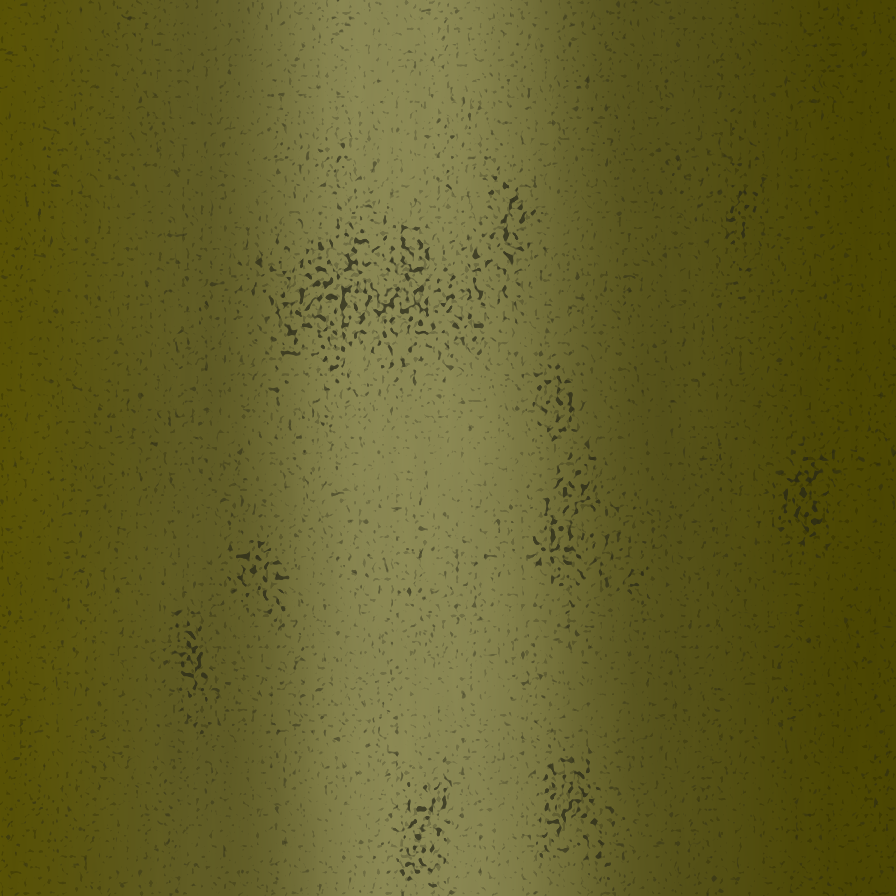
Give the GLSL for this texture, as a Shadertoy shader.

```glsl
// Brushed olive metal with a soft vertical sheen and clustered dark pitting.

const int PATCH_COUNT = 12;

// Pitted patches: centre xy, radii zw.
const vec4 PATCHES[PATCH_COUNT] = vec4[PATCH_COUNT](
    vec4(0.435, 0.690, 0.095, 0.085), vec4(0.510, 0.790, 0.018, 0.070),
    vec4(0.565, 0.755, 0.050, 0.070), vec4(0.345, 0.670, 0.060, 0.110),
    vec4(0.840, 0.745, 0.023, 0.085), vec4(0.895, 0.430, 0.030, 0.085),
    vec4(0.650, 0.410, 0.055, 0.075), vec4(0.213, 0.260, 0.018, 0.080),
    vec4(0.620, 0.545, 0.035, 0.045), vec4(0.310, 0.355, 0.055, 0.045),
    vec4(0.635, 0.100, 0.035, 0.060), vec4(0.475, 0.065, 0.025, 0.060));

vec2 gradientAt(vec2 cell) {
    vec3 p = fract(cell.xyx * vec3(0.1031, 0.1030, 0.0973));
    p += dot(p, p.yzx + 33.33);
    float angle = 6.2832 * fract((p.x + p.y) * p.z);
    return vec2(cos(angle), sin(angle));
}

// Gradient noise, roughly -0.7 to 0.7.
float gradientNoise(vec2 p) {
    vec2 i = floor(p), f = fract(p);
    vec2 u = f * f * f * (f * (f * 6.0 - 15.0) + 10.0);
    vec2 e = vec2(0.0, 1.0);
    float low = mix(dot(gradientAt(i), f),
                    dot(gradientAt(i + e.yx), f - e.yx), u.x);
    float high = mix(dot(gradientAt(i + e.xy), f - e.xy),
                     dot(gradientAt(i + e.yy), f - e.yy), u.x);
    return mix(low, high, u.y);
}

float fractalNoise(vec2 p, int octaves) {
    float sum = 0.0, amplitude = 1.0;
    for (int i = 0; i < octaves; i++) {
        sum += amplitude * gradientNoise(p);
        p = p * 2.03 + 17.3;
        amplitude *= 0.55;
    }
    return sum;
}

// Horizontal colour ramp; the bright band drifts right toward the bottom.
vec3 sheenColor(vec2 uv) {
    vec3 leftEdge = vec3(0.345, 0.320, 0.015);
    vec3 leftBody = vec3(0.375, 0.360, 0.145);
    vec3 highlight = vec3(0.540, 0.530, 0.322);
    vec3 rightBody = vec3(0.335, 0.320, 0.100);
    vec3 rightEdge = vec3(0.295, 0.275, 0.008);
    float x = uv.x - 0.035 * (0.5 - uv.y);
    vec3 color = mix(leftEdge, leftBody, smoothstep(-0.03, 0.25, uv.x));
    color = mix(color, highlight, smoothstep(0.23, 0.42, x));
    color = mix(color, rightBody, smoothstep(0.49, 0.75, x));
    return mix(color, rightEdge, smoothstep(0.72, 0.97, uv.x));
}

float patchDensity(vec2 uv) {
    float density = 0.0;
    for (int i = 0; i < PATCH_COUNT; i++) {
        vec2 d = (uv - PATCHES[i].xy) / PATCHES[i].zw;
        density = max(density, exp(-dot(d, d)));
    }
    return density;
}

// Coverage of small flecks; greater density lowers the cutoff.
float flecks(vec2 p, float density, float softness) {
    float cutoff = mix(0.49, 0.16, clamp(density, 0.0, 1.0));
    return smoothstep(cutoff - softness, cutoff + softness, gradientNoise(p));
}

void mainImage(out vec4 fragColor, in vec2 fragCoord) {
    vec2 uv = fragCoord / iResolution.xy;
    float softness = 0.06 + 30.0 / iResolution.y;

    // Base sheen with faint vertical brushing and broad mottling.
    vec3 color = sheenColor(uv);
    float brushing = fractalNoise(uv * vec2(55.0, 5.0) + 4.7, 3);
    float mottling = fractalNoise(uv * vec2(7.0, 5.0) + 21.0, 3);
    color *= 1.0 + 0.020 * brushing + 0.025 * mottling;

    // Wear combines patches with vertically stretched noise.
    float wear = fractalNoise(uv * vec2(17.0, 7.0) + 8.0, 4);
    float density = patchDensity(uv) * (0.72 + 0.65 * wear);
    density += 0.17 + 0.38 * wear;

    // Dark pits over finer, fainter grain.
    vec2 warp = 0.003 * vec2(gradientNoise(uv * 70.0),
                            gradientNoise(uv * 70.0 + 31.0));
    float pits = flecks((uv + warp) * vec2(150.0, 128.0), density, softness);
    float grain = flecks(uv * vec2(193.0, 171.0) + 53.0,
                         0.30 + 0.45 * density, softness);
    float pitDepth = mix(0.38, 0.72, smoothstep(0.1, 0.7, density));
    color = mix(color, color * 0.72, 0.65 * grain);
    color = mix(color, vec3(0.15, 0.15, 0.09), pits * pitDepth);

    fragColor = vec4(color, 1.0);
}
```
